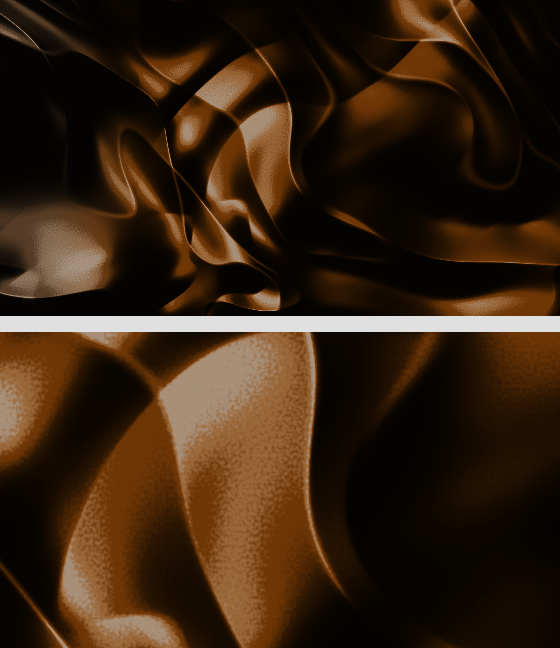
Top: the whole. Bottom: its middle third, enlarged.
Reproduce this texture procedurally as a Shadertoy shader.

```glsl
vec2 gradientAt(vec2 cell) {
    float angle = 6.2832 * fract(sin(dot(cell, vec2(127.1, 311.7))) * 43758.55);
    return vec2(cos(angle), sin(angle));
}

float gradientNoise(vec2 p) {
    vec2 i = floor(p), f = p - i;
    vec2 u = f * f * f * (f * (f * 6.0 - 15.0) + 10.0);
    vec2 x = vec2(1.0, 0.0);
    float low = mix(dot(gradientAt(i), f), dot(gradientAt(i + x), f - x), u.x);
    float high = mix(dot(gradientAt(i + x.yx), f - x.yx), dot(gradientAt(i + 1.0), f - 1.0), u.x);
    return mix(low, high, u.y);
}

// Absolute value with a rounded tip
float crease(float v, float softness) {
    return sqrt(v * v + softness * softness);
}

mat2 rotation(float a) {
    return mat2(cos(a), sin(a), -sin(a), cos(a));
}

// Draped cloth: x is the height, y grows with distance from the nearest crease
vec2 cloth(vec2 p) {
    vec2 warp = vec2(gradientNoise(p * 1.5 + vec2(3.1, 7.4)), gradientNoise(p * 1.5 + vec2(8.6, 1.9)));
    vec2 q = p + 0.5 * warp;
    float swell = gradientNoise(q * 1.6 + vec2(5.3, 2.7));
    float fold = crease(gradientNoise(rotation(0.6) * q * vec2(1.5, 2.7) + vec2(1.7, 4.2)), 0.009);
    float cross = crease(gradientNoise(rotation(-0.8) * q * vec2(3.3, 1.5) + vec2(6.1, 3.8)), 0.008);
    float pleat = crease(gradientNoise(rotation(-0.7) * (q + 0.3 * warp.yx) * vec2(2.4, 5.6) + 9.4), 0.015);
    float pleated = smoothstep(-0.1, 0.35, gradientNoise(p * 1.8 + vec2(11.2, 6.5)));
    float height = 0.34 * swell - 0.5 * fold - 0.3 * cross + 0.12 * pleat * pleated;
    return vec2(height, min(fold, cross));
}

// Soft pools of light, each as centre and radius
float lightPools(vec2 p) {
    vec3 pools[7] = vec3[7](
        vec3(0.62, 0.57, 0.34), vec3(0.08, 0.92, 0.24), vec3(1.42, 0.82, 0.30),
        vec3(0.22, 0.06, 0.28), vec3(1.03, 0.45, 0.30), vec3(0.88, 0.12, 0.24),
        vec3(1.52, 0.14, 0.22));
    float sum = 0.0;
    for (int i = 0; i < 7; i++) {
        vec2 d = (p - pools[i].xy) / pools[i].z;
        sum += exp(-dot(d, d));
    }
    return min(sum, 1.1);
}

vec3 satinColor(float light) {
    vec3 color = mix(vec3(0.02, 0.01, 0.0), vec3(0.22, 0.11, 0.01), clamp(light / 0.28, 0.0, 1.0));
    color = mix(color, vec3(0.43, 0.21, 0.02), smoothstep(0.2, 0.48, light));
    color = mix(color, vec3(0.60, 0.40, 0.22), smoothstep(0.54, 0.78, light));
    return mix(color, vec3(0.66, 0.56, 0.47), smoothstep(0.78, 1.05, light));
}

void mainImage(out vec4 fragColor, in vec2 fragCoord) {
    vec2 p = fragCoord / iResolution.y;
    float pool = lightPools(p);

    // Surface slope, leaning towards the light inside the pools
    vec2 e = vec2(0.002, 0.0);
    vec2 slope = vec2(cloth(p + e).x - cloth(p - e).x,
                      cloth(p + e.yx).x - cloth(p - e.yx).x) / (2.0 * e.x);
    slope += (pool - 0.5) * vec2(0.5, -0.6);
    vec3 normal = normalize(vec3(-slope, 1.0));

    // Broad satin sheen from the upper left
    vec3 halfway = normalize(vec3(-0.55, 0.65, 0.7));
    float sheen = pow(max(dot(normal, halfway), 0.0), 4.4);
    float light = sheen * (0.35 + 0.7 * pool);

    // Thin glints that come and go along the creases
    float edge = cloth(p).y / 0.014;
    float broken = smoothstep(-0.1, 0.25, gradientNoise(p * 3.0 + 14.3));
    light += 0.4 * exp(-edge * edge) * broken * (0.3 + 0.7 * pool);

    // Fine weave grain
    light *= 1.0 + 0.2 * gradientNoise(p * 260.0);
    vec3 color = satinColor(light);

    // Cooler, greyer light near the left edge
    float grey = dot(color, vec3(0.3, 0.59, 0.11));
    float coolness = 0.6 * (1.0 - smoothstep(0.1, 0.5, p.x));
    color = mix(color, grey * vec3(1.08, 1.0, 0.92), coolness);

    fragColor = vec4(color, 1.0);
}
```
